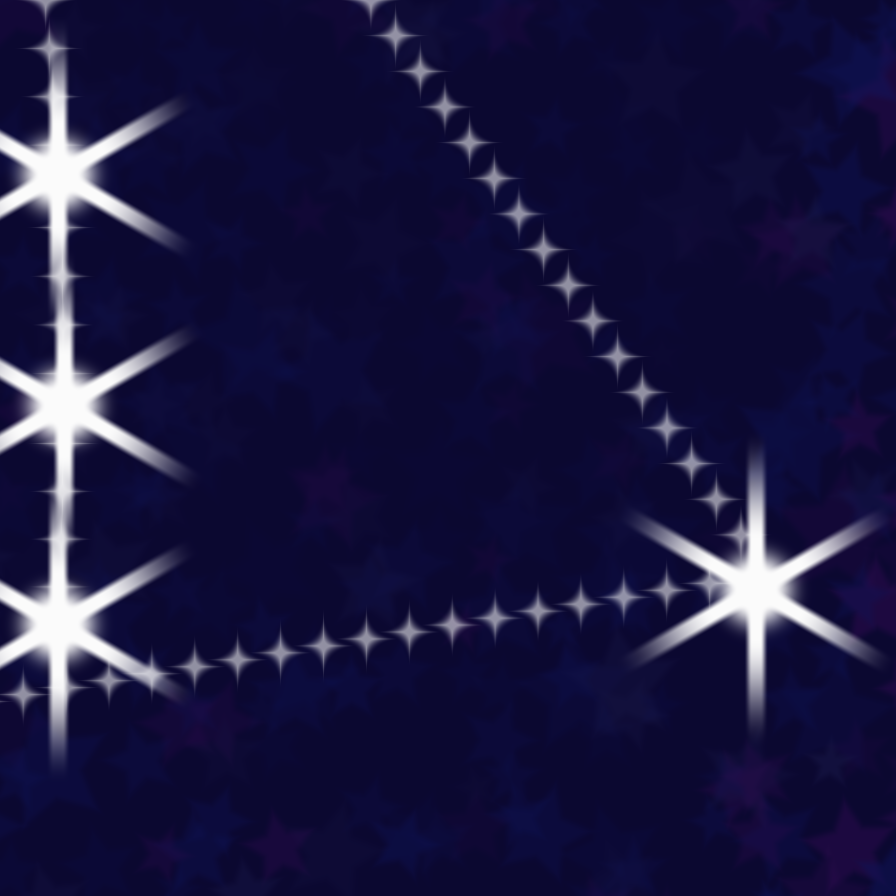
Give the GLSL for this background, as a WebGL 2 fragment shader.

```glsl
#version 300 es
precision highp float;
// Night sky: faint five-pointed stars, chains of sparkles and bright six-rayed stars.

#define RAY_LENGTH 0.178
#define RAY_WIDTH 0.0135
#define CORE_RADIUS 0.020
#define GLOW_RADIUS 0.070
#define SPARKLE_SIZE 0.040
#define SPARKLE_ALPHA 0.56
#define FAINT_ALPHA 0.60
#define FAINT_BLUR 0.006

uniform vec2 u_resolution;
out vec4 fragColor;

const float PI = 3.14159;
const vec3 NIGHT = vec3(0.043, 0.030, 0.190);
const vec3 BLUE = vec3(0.055, 0.075, 0.340);
const vec3 SLATE = vec3(0.100, 0.100, 0.290);
const vec3 PURPLE = vec3(0.190, 0.045, 0.320);
const vec3 WHITE = vec3(0.985);

vec3 hash3(vec2 p) {
    vec3 q = fract(p.xyx * vec3(0.1031, 0.1030, 0.0973));
    q += dot(q, q.yxz + 33.33);
    return fract((q.xxy + q.yzz) * q.zyx);
}

// Distance to the edge of a five-pointed star of the given outer radius.
float starDistance(vec2 p, float radius, float turn) {
    float sector = 2.0 * PI / 5.0;
    float angle = atan(p.x, p.y + 1e-6) + turn;
    angle = abs(mod(angle + 0.5 * sector, sector) - 0.5 * sector);
    vec2 q = length(p) * vec2(cos(angle), sin(angle));
    return dot(q - vec2(radius, 0.0), vec2(0.443, 0.897));
}

// One layer of dim, jittered stars, denser toward the right and lower edges.
vec3 faintStars(vec3 color, vec2 uv, float cells, float seed) {
    vec2 home = floor(uv * cells);
    for (int j = -1; j <= 1; j++)
    for (int i = -1; i <= 1; i++) {
        vec2 id = home + vec2(i, j);
        vec3 place = hash3(id + seed);
        vec3 look = hash3(id + seed + 51.7);
        vec2 center = (id + place.xy) / cells;
        float radius = mix(0.24, 0.45, place.z) / cells;
        float d = starDistance(uv - center, radius, (look.x - 0.5) * 0.8);
        float crowd = 0.35 + 0.4 * smoothstep(0.75, 1.0, center.x)
                    + 0.3 * smoothstep(0.45, 0.05, center.y);
        float alpha = FAINT_ALPHA * crowd * mix(0.25, 1.0, look.y);
        vec3 tint = mix(BLUE, SLATE, step(0.55, look.z));
        float purpleChance = 0.17 + 0.22 * smoothstep(0.8, 1.0, center.x);
        tint = mix(tint, PURPLE, step(1.0 - purpleChance, look.z));
        color = mix(color, tint, alpha * smoothstep(FAINT_BLUR, -FAINT_BLUR, d));
    }
    return color;
}

// Coverage of a soft four-pointed sparkle with concave sides.
float sparkle(vec2 p) {
    vec2 q = sqrt(abs(p) / SPARKLE_SIZE + 0.0004);
    return smoothstep(1.06, 0.48, q.x + q.y);
}

// Evenly spaced sparkles from one end to the other.
float chain(vec2 uv, vec2 from, vec2 to, int count) {
    float clear = 1.0;
    for (int i = 0; i < count; i++) {
        vec2 center = mix(from, to, float(i) / float(count - 1));
        clear *= 1.0 - SPARKLE_ALPHA * sparkle(uv - center);
    }
    return 1.0 - clear;
}

// Three crossed beams around a glowing core.
float brightStar(vec2 p) {
    float clear = 1.0;
    for (int i = 0; i < 3; i++) {
        float angle = PI / 6.0 + float(i) * PI / 3.0;
        vec2 dir = vec2(cos(angle), sin(angle));
        float along = abs(dot(p, dir));
        float across = abs(p.x * dir.y - p.y * dir.x);
        float beam = smoothstep(RAY_WIDTH, RAY_WIDTH * 0.35, across);
        clear *= 1.0 - beam * smoothstep(RAY_LENGTH, RAY_LENGTH * 0.3, along);
    }
    float glow = smoothstep(GLOW_RADIUS, CORE_RADIUS, length(p));
    return 1.0 - clear * (1.0 - glow * glow);
}

void main() {
    vec2 uv = gl_FragCoord.xy / min(u_resolution.x, u_resolution.y);

    // Dim backdrop
    vec3 color = NIGHT;
    color = faintStars(color, uv, 6.0, 3.0);
    color = faintStars(color, uv, 8.0, 19.0);
    color = faintStars(color, uv, 11.0, 37.0);

    // Sparkle chains: diagonal, lower, then the three parts of the left column
    color = mix(color, WHITE, chain(uv, vec2(0.414, 1.0), vec2(0.827, 0.403), 16));
    color = mix(color, WHITE, chain(uv, vec2(-0.022, 0.217), vec2(0.792, 0.349), 18));
    color = mix(color, WHITE, chain(uv, vec2(0.051, 1.0), vec2(0.063, 0.838), 4));
    color = mix(color, WHITE, chain(uv, vec2(0.069, 0.746), vec2(0.071, 0.583), 4));
    color = mix(color, WHITE, chain(uv, vec2(0.071, 0.505), vec2(0.067, 0.345), 4));

    // Bright stars
    vec2 centers[4] = vec2[4](vec2(0.065, 0.805), vec2(0.072, 0.547),
                              vec2(0.065, 0.303), vec2(0.844, 0.342));
    for (int i = 0; i < 4; i++) color = mix(color, WHITE, brightStar(uv - centers[i]));

    fragColor = vec4(color, 1.0);
}
```
